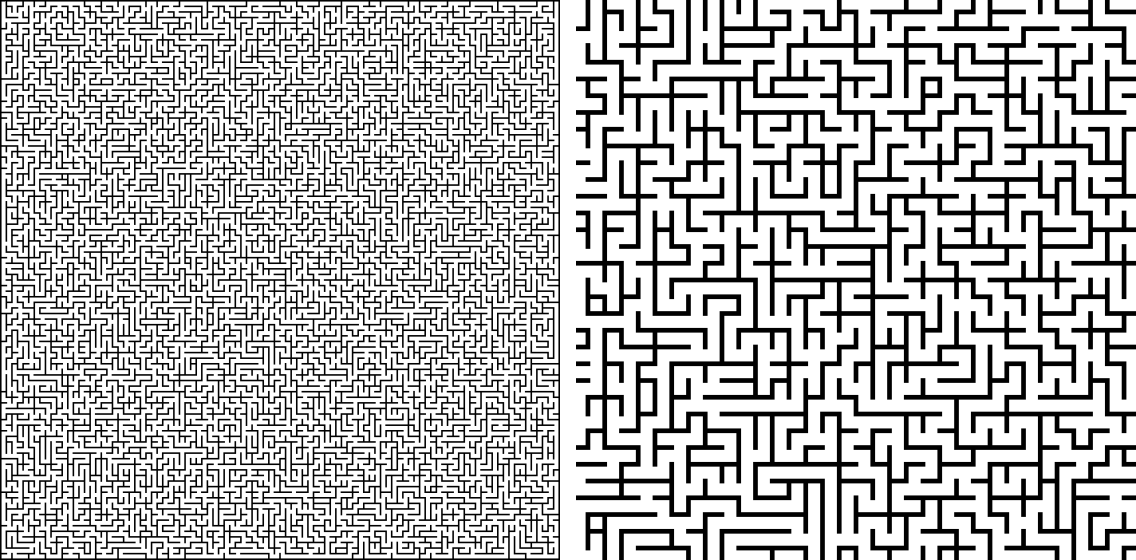
Left, the full canvas; right, a detail of the centre.
This pattern is drawn by a WebGL 2 fragment shader. Its source:

```glsl
#version 300 es
precision highp float;
precision highp int;
// A fine black maze on white, framed by an outer wall. Every lattice vertex
// grows one wall: some at random, then the vertices between them, each
// avoiding walls already there and crowded cells, so winding corridors remain.

#define CELLS 100          // maze cells per side
#define WALL_WIDTH 0.28    // wall thickness in cells
#define RANDOMNESS 2.0     // chance against evenness when placing walls
#define INK vec3(0.0)
#define PAPER vec3(1.0)

uniform vec2 u_resolution;
out vec4 fragColor;

// Four random values, one for each direction.
vec4 hash4(ivec2 vertex) {
    float seed = dot(vec2(vertex), vec2(127.1, 311.7));
    return fract(sin(seed + vec4(0.0, 74.7, 149.4, 224.1)) * 43758.5453);
}

// Directions: 0 right, 1 up, 2 left, 3 down. Quadrant q lies between
// directions q and q + 1.
ivec2 stepTo(int d) {
    ivec2 s = (d & 1) == 0 ? ivec2(1, 0) : ivec2(0, 1);
    return d < 2 ? s : -s;
}

vec4 oneHot(int i) {
    return vec4(equal(ivec4(0, 1, 2, 3), ivec4(i & 3)));
}

int cheapest(vec4 cost) {
    float least = min(min(cost.x, cost.y), min(cost.z, cost.w));
    if (cost.x == least) return 0;
    if (cost.y == least) return 1;
    return cost.z == least ? 2 : 3;
}

// Vertices on the frame follow it; others give -1.
int frameDirection(ivec2 v) {
    if (v.x == 0 || v.x == CELLS) return 1;
    return v.y == 0 || v.y == CELLS ? 0 : -1;
}

// First vertices, both coordinates even: a random direction.
int seedGrowth(ivec2 v) {
    int fixedWay = frameDirection(v);
    return fixedWay >= 0 ? fixedWay : cheapest(hash4(v));
}

// Both coordinates even or both odd: the odd ones turn away from the walls
// of the four seeds on their diagonals.
int evenGrowth(ivec2 v) {
    if ((v.x & 1) == 0) return seedGrowth(v);
    int fixedWay = frameDirection(v);
    if (fixedWay >= 0) return fixedWay;
    vec4 walls = vec4(0.0);
    for (int q = 0; q < 4; q++) {
        int g = seedGrowth(v + stepTo(q) + stepTo((q + 1) & 3));
        if (g == ((q + 2) & 3) || g == ((q + 3) & 3)) walls += oneHot(q);
    }
    return cheapest(walls + walls.wxyz + RANDOMNESS * hash4(v));
}

// Mixed coordinates: count the walls in the four cells around, then take
// the free edge between the emptiest cells.
int oddGrowth(ivec2 v) {
    int fixedWay = frameDirection(v);
    if (fixedWay >= 0) return fixedWay;
    vec4 walls = vec4(0.0);
    vec4 taken = vec4(0.0);
    for (int k = 0; k < 4; k++) {
        int turn = (evenGrowth(v + stepTo(k)) - k) & 3;
        if (turn == 2) taken += oneHot(k);
        if (turn == 1 || turn == 2) walls += oneHot(k);
        if (turn == 3 || turn == 2) walls += oneHot(k + 3);
    }
    vec4 crowding = walls * walls;
    // Only one of the two mixed corners may add a third wall to a cell.
    if ((v.x & 1) == 0) crowding += 20.0 * step(1.5, walls);
    return cheapest(crowding + crowding.wxyz + 100.0 * taken + RANDOMNESS * hash4(v));
}

int growth(ivec2 v) {
    return ((v.x + v.y) & 1) == 0 ? evenGrowth(v) : oddGrowth(v);
}

// Share of a square pixel at p that lies inside the box from low to high.
float boxCoverage(vec2 p, vec2 low, vec2 high, float pixel) {
    vec2 overlap = min(p + 0.5 * pixel, high) - max(p - 0.5 * pixel, low);
    overlap = clamp(overlap / pixel, 0.0, 1.0);
    return overlap.x * overlap.y;
}

void main() {
    float halfWall = 0.5 * WALL_WIDTH;
    float pixel = (float(CELLS) + WALL_WIDTH) / min(u_resolution.x, u_resolution.y);
    vec2 p = gl_FragCoord.xy * pixel - halfWall;
    ivec2 vertex = ivec2(floor(p + 0.5));
    vec2 q = p - vec2(vertex);

    // The post at the vertex, then an arm for each wall that meets it.
    float ink = boxCoverage(q, vec2(-halfWall), vec2(halfWall), pixel);
    for (int d = 0; d < 4; d++) {
        vec2 along = vec2(stepTo(d));
        vec2 center = along * 0.5;
        vec2 extent = mix(vec2(halfWall), vec2(0.5 - halfWall), abs(along));
        float arm = boxCoverage(q, center - extent, center + extent, pixel);
        if (arm <= 0.0) continue;
        if (growth(vertex) == d || growth(vertex + stepTo(d)) == ((d + 2) & 3)) ink += arm;
    }

    // The outer frame.
    float inside = boxCoverage(p, vec2(halfWall), vec2(float(CELLS) - halfWall), pixel);
    ink = max(min(ink, 1.0), 1.0 - inside);
    fragColor = vec4(mix(PAPER, INK, ink), 1.0);
}
```
